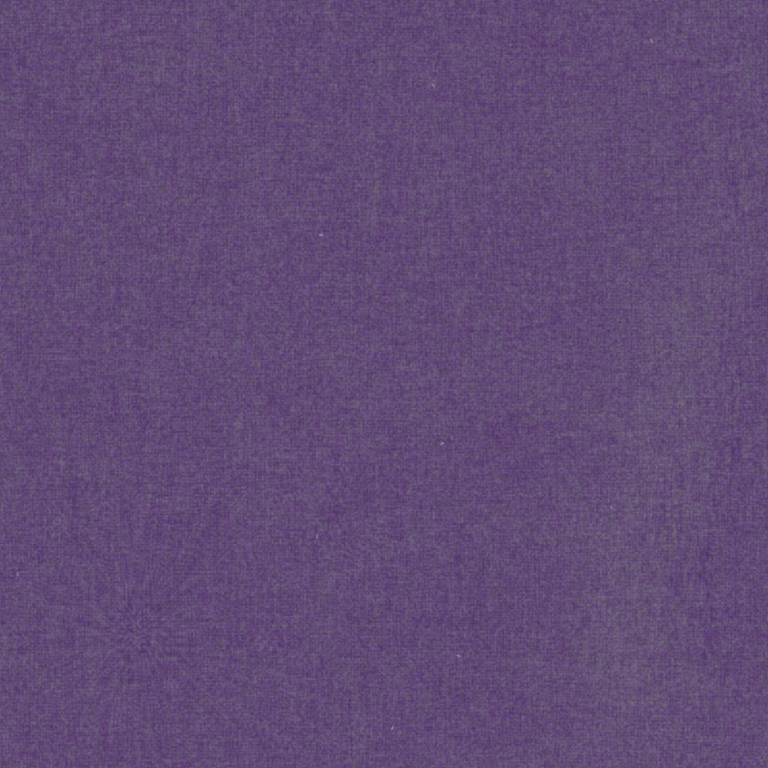
Write a WebGL 2 fragment shader that draws this texture.

```glsl
#version 300 es
precision highp float;
// Fine purple woven cloth with grey flecks, faint thread streaks and a worn pale edge.
uniform vec2 u_resolution;
out vec4 fragColor;

const float THREADS = 222.0;
const float FIBRES = 400.0;
const vec3 PURPLE = vec3(0.350, 0.232, 0.447);
const vec3 GREY = vec3(0.424, 0.372, 0.480);
const vec3 LINT = vec3(0.58, 0.59, 0.64);

float hash(vec2 p, float seed) {
    vec3 q = fract(vec3(p.xyx + seed) * vec3(0.1031, 0.1030, 0.0973));
    q += dot(q, q.yzx + 33.33);
    return fract((q.x + q.y) * q.z);
}

// Smooth value noise, centred on zero.
float noise(vec2 p, float seed) {
    vec2 cell = floor(p);
    vec2 f = smoothstep(0.0, 1.0, p - cell);
    float low = mix(hash(cell, seed), hash(cell + vec2(1, 0), seed), f.x);
    float high = mix(hash(cell + vec2(0, 1), seed), hash(cell + vec2(1, 1), seed), f.x);
    return mix(low, high, f.y) - 0.5;
}

float fractalNoise(vec2 p, float seed) {
    float sum = 0.0;
    float amplitude = 0.6;
    for (int i = 0; i < 4; i++) {
        sum += amplitude * noise(p, seed + float(i) * 7.0);
        p = p * 2.03 + 5.7;
        amplitude *= 0.65;
    }
    return sum;
}

// Upright grid of warp and weft threads with wandering spacing.
float threadGrid(vec2 uv, float count) {
    vec2 wobble = vec2(noise(uv * vec2(60.0, 14.0), 3.0), noise(uv * vec2(14.0, 60.0), 4.0));
    vec2 wave = cos(6.28318 * (uv * count + wobble * 1.3));
    return 0.5 * (wave.x + wave.y) + 0.4 * wave.x * wave.y;
}

// Uneven thread brightness along warp and weft.
float threadStreaks(vec2 uv) {
    float warp = noise(uv * vec2(310.0, 36.0), 11.0) + 0.25 * noise(uv * vec2(110.0, 4.0), 12.0);
    float weft = noise(uv * vec2(42.0, 310.0), 13.0) + 0.2 * noise(uv * vec2(8.0, 130.0), 14.0);
    return 0.27 * warp + 0.25 * weft;
}

// Soft-edged patch with a given centre and half size.
float patchMask(vec2 uv, vec2 centre, vec2 size) {
    vec2 d = (uv - centre) / size;
    return exp(-dot(d, d));
}

// Pale rubbed band leaning right towards the top.
float wornBand(vec2 uv) {
    float centre = mix(0.82, 0.96, smoothstep(0.2, 0.85, uv.y));
    float d = (uv.x - centre + 0.04 * fractalNoise(uv * 7.0, 21.0)) / 0.075;
    float strength = mix(0.5, 1.0, smoothstep(0.9, 0.4, uv.y)) * smoothstep(-0.1, 0.2, uv.y);
    return exp(-d * d) * strength;
}

// Thin dark vertical creases in the worn area.
float creases(vec2 uv) {
    float area = patchMask(uv, vec2(0.90, 0.30), vec2(0.055, 0.18))
               + 0.7 * patchMask(uv, vec2(0.955, 0.68), vec2(0.03, 0.24));
    vec2 p = uv + vec2(0.006 * noise(uv * vec2(12.0, 30.0), 31.0), 0.0);
    float line = noise(p * vec2(270.0, 40.0), 32.0) + 0.5 * noise(p * vec2(330.0, 80.0), 33.0);
    return min(area, 1.0) * smoothstep(0.02, 0.40, line);
}

// Sparse pale lint, at most one short fibre per grid cell.
float lintSpecks(vec2 uv, float grid) {
    vec2 cell = floor(uv * grid);
    vec2 centre = (cell + 0.2 + 0.6 * vec2(hash(cell, 41.0), hash(cell, 42.0))) / grid;
    float angle = 6.28318 * hash(cell, 43.0);
    vec2 axis = vec2(cos(angle), sin(angle));
    vec2 d = uv - centre;
    float along = clamp(dot(d, axis), -0.0014, 0.0014);
    float fibre = 1.0 - smoothstep(0.0006, 0.0021, length(d - axis * along));
    return fibre * step(0.88, hash(cell, 44.0)) * (0.3 + 0.7 * hash(cell, 45.0));
}

void main() {
    vec2 uv = gl_FragCoord.xy / u_resolution;

    // Share of grey fibre showing through the purple.
    float grey = 0.45 + 0.13 * threadGrid(uv, THREADS);
    grey += 0.62 * noise(uv * FIBRES, 1.0);
    grey += 0.20 * noise(uv * vec2(150.0, 170.0), 2.0);
    grey += threadStreaks(uv);
    grey += 0.15 * fractalNoise(uv * vec2(11.0, 15.0), 5.0);
    grey += 0.21 * wornBand(uv) - 0.42 * creases(uv);
    grey -= 0.06 * patchMask(uv, vec2(0.51, 0.5), vec2(0.012, 0.8));
    vec3 colour = mix(PURPLE, GREY, clamp(grey, -0.25, 1.35));

    // Slight shade and hue changes between fibres.
    colour *= 1.0 + 0.19 * noise(uv * FIBRES * 0.93, 6.0);
    float tint = noise(uv * FIBRES * 0.7, 7.0);
    colour += tint * vec3(0.014, -0.024, 0.040);

    colour = mix(colour, LINT, 0.75 * lintSpecks(uv, 11.0));
    fragColor = vec4(colour, 1.0);
}
```
